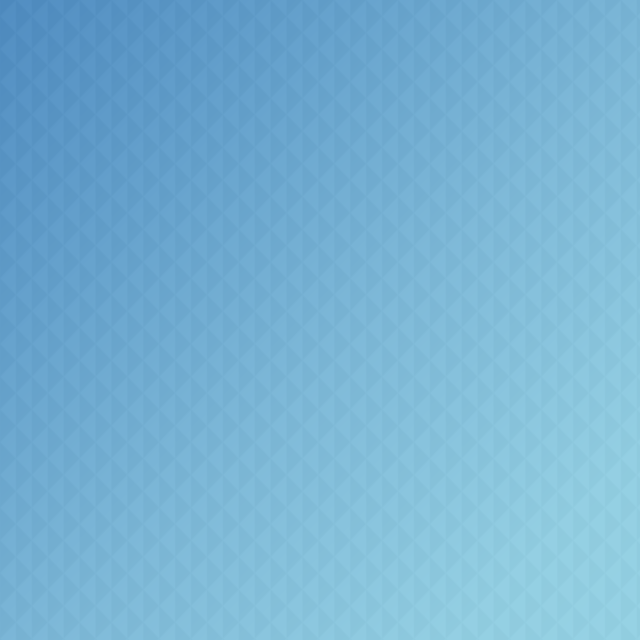
Reproduce this background procedurally as a WebGL 1 fragment shader.

```glsl
precision highp float;

uniform vec2 u_resolution;

const vec2 TILES = vec2(20.1, 19.54);
const vec3 DEEP_BLUE = vec3(0.31, 0.545, 0.75);
const vec3 STEEL_BLUE = vec3(0.395, 0.63, 0.795);
const vec3 SKY_BLUE = vec3(0.49, 0.72, 0.84);
const vec3 PALE_CYAN = vec3(0.57, 0.803, 0.88);
const vec3 LIGHT_CYAN = vec3(0.58, 0.815, 0.885);
const float FACET_CONTRAST = 0.0095;

float ramp(float start, float end, float t) {
  return clamp((t - start) / (end - start), 0.0, 1.0);
}

// Diagonal sweep through five colour stops
vec3 skyGradient(float t) {
  vec3 color = mix(DEEP_BLUE, STEEL_BLUE, ramp(0.0, 0.28, t));
  color = mix(color, SKY_BLUE, ramp(0.28, 0.55, t));
  color = mix(color, PALE_CYAN, ramp(0.55, 0.85, t));
  return mix(color, LIGHT_CYAN, ramp(0.85, 1.0, t));
}

// Position along the two diagonals of the nearest diamond, each -0.5 to 0.5
vec2 diamondCoords(vec2 grid) {
  vec2 diagonal = vec2(grid.x + grid.y, grid.x - grid.y);
  return fract(diagonal + 0.5) - 0.5;
}

// Light left facet and dark right facet, from 1 to -1, with smoothed edges
float facetShade(vec2 diamond, float pixel) {
  float across = 0.5 * (diamond.x + diamond.y);
  float edge = 0.5 - max(abs(diamond.x), abs(diamond.y));
  float side = 1.0 - 2.0 * smoothstep(-pixel, pixel, across);
  return side * smoothstep(0.0, 1.4 * pixel, edge);
}

void main() {
  vec2 uv = gl_FragCoord.xy / u_resolution;
  vec2 fromTop = vec2(uv.x, 1.0 - uv.y);
  float pixel = TILES.x / min(u_resolution.x, u_resolution.y);

  vec3 color = skyGradient(0.5 * (fromTop.x + fromTop.y));
  color += FACET_CONTRAST * facetShade(diamondCoords(fromTop * TILES), pixel);
  gl_FragColor = vec4(color, 1.0);
}
```
